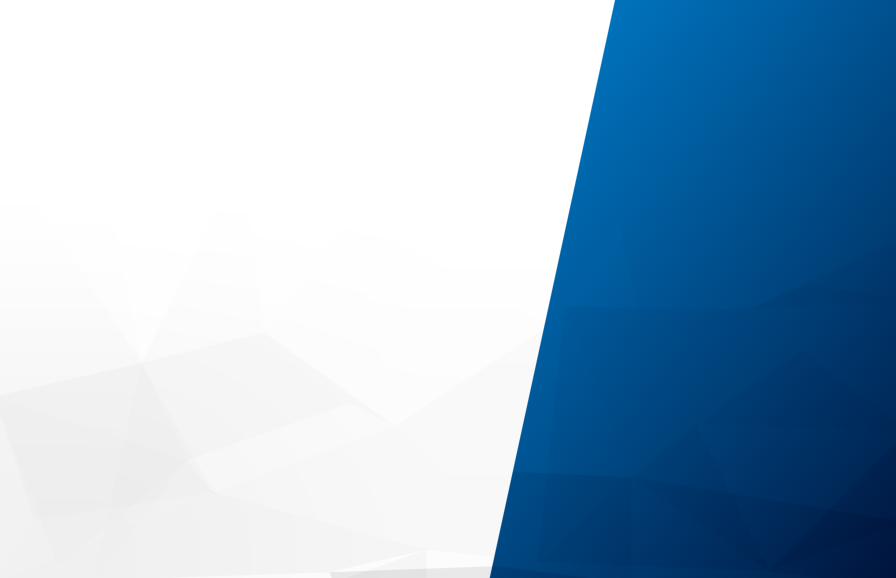
Write a Shadertoy shader that draws this background.

```glsl
const float ASPECT = 1.5515;

// Signed distance to the line a-b, positive on its left
float sideOf(vec2 p, vec2 a, vec2 b) {
    vec2 d = normalize(b - a);
    return d.x * (p.y - a.y) - d.y * (p.x - a.x);
}

// Smooth coverage of a triangle with counter-clockwise corners
float facet(vec2 p, vec2 a, vec2 b, vec2 c, float soft) {
    float d = min(sideOf(p, a, b), min(sideOf(p, b, c), sideOf(p, c, a)));
    return smoothstep(-soft, soft, d);
}

// Coverage of a convex quad as two triangles sharing a diagonal
float quad(vec2 p, vec2 a, vec2 b, vec2 c, vec2 d, float soft) {
    return facet(p, a, b, c, soft) + facet(p, a, c, d, soft);
}

// Pale folded paper, fading to white toward the top
vec3 paleSide(vec2 p, float soft) {
    vec2 leftRim = vec2(-0.01, 0.314);
    vec2 fold = vec2(0.245, 0.372);
    vec2 peak = vec2(0.457, 0.425);
    vec2 notch = vec2(0.370, 0.148);
    vec2 hub = vec2(0.684, 0.263);
    vec2 foot = vec2(0.927, 0.028);
    vec2 corner = vec2(-0.01, -0.01);

    float fade = 1.0 - smoothstep(0.28, 0.72, p.y);
    float leftward = 1.0 - smoothstep(0.15, 0.75, p.x);
    float shade = 0.030 * (1.0 - smoothstep(0.05, 0.72, p.y)) * mix(0.35, 1.0, leftward);

    // Faint upper folds
    float upper = 0.013 * quad(p, leftRim, fold, vec2(0.06, 0.655), vec2(-0.01, 0.75), soft);
    upper += 0.009 * quad(p, fold, peak, vec2(0.425, 0.69), vec2(0.395, 0.68), soft);
    upper -= 0.006 * facet(p, fold, vec2(0.395, 0.68), vec2(0.182, 0.69), soft);
    upper += 0.005 * facet(p, peak, hub, vec2(0.607, 0.625), soft);
    upper += 0.004 * facet(p, hub, vec2(0.951, 0.437), vec2(0.607, 0.625), soft);
    shade += upper * fade;

    // Large lower folds
    shade += 0.034 * quad(p, leftRim, vec2(0.06, 0.10), notch, fold, soft);
    shade += 0.024 * quad(p, fold, notch, hub, peak, soft);
    shade -= 0.013 * quad(p, vec2(0.324, 0.204), notch, hub, vec2(0.607, 0.302), soft);
    shade += 0.018 * quad(p, notch, vec2(0.739, 0.049), foot, hub, soft);
    shade += 0.016 * quad(p, hub, foot, vec2(1.05, 0.25), vec2(0.951, 0.437), soft);
    shade += 0.028 * quad(p, corner, vec2(0.571, 0.01), vec2(0.739, 0.049), notch, soft);
    shade += 0.026 * facet(p, corner, notch, vec2(0.06, 0.10), soft);
    shade += 0.022 * facet(p, corner, vec2(0.06, 0.10), leftRim, soft);

    // Inner creases and the dark sliver along the bottom
    shade += 0.006 * facet(p, vec2(0.16, -0.01), vec2(0.324, 0.204), fold, soft);
    shade += 0.006 * facet(p, leftRim, vec2(0.10, 0.02), vec2(0.324, 0.204), soft);
    shade += 0.025 * facet(p, vec2(0.571, -0.01), vec2(0.739, -0.01), vec2(0.739, 0.049), soft);
    shade += 0.075 * quad(p, vec2(0.58, -0.02), vec2(0.90, -0.02), vec2(0.90, 0.022), vec2(0.571, 0.010), soft);
    return vec3(1.0 - shade);
}

// One tone value spread over the blue range
vec3 blueTone(float tone) {
    return vec3(0.0, tone, 0.13 + 1.36 * tone);
}

// Diagonal blue gradient with darker folds
vec3 blueSide(vec2 p, float soft) {
    vec2 ledge = vec2(0.978, 0.470);
    vec2 bend = vec2(1.296, 0.464);
    vec2 waist = vec2(1.206, 0.265);
    vec2 joint = vec2(1.093, 0.174);
    vec2 foot = vec2(0.931, 0.028);
    vec2 tip = vec2(1.332, 0.012);
    vec2 rightLow = vec2(1.57, 0.097);
    vec2 rightMid = vec2(1.57, 0.255);
    vec2 rightHigh = vec2(1.57, 0.592);

    float tone = 0.45 - 0.27 * (p.x - 1.065) - 0.205 * (1.0 - p.y);

    // Middle folds
    tone -= 0.012 * quad(p, ledge, joint, waist, bend, soft);
    tone -= 0.010 * facet(p, ledge, foot, joint, soft);
    tone -= 0.010 * quad(p, waist, rightMid, rightHigh, bend, soft);
    tone -= 0.008 * facet(p, bend, vec2(1.57, 0.48), vec2(1.397, 0.508), soft);
    tone -= 0.008 * facet(p, waist, rightMid, vec2(1.387, 0.393), soft);
    tone += 0.006 * facet(p, ledge, vec2(1.103, 0.466), vec2(1.073, 0.615), soft);

    // Lower folds
    tone -= 0.012 * quad(p, joint, tip, rightMid, waist, soft);
    tone -= 0.028 * quad(p, vec2(0.84, 0.186), vec2(0.84, -0.02), vec2(1.093, -0.02), joint, soft);
    tone -= 0.016 * quad(p, vec2(1.093, -0.02), vec2(1.57, -0.02), rightLow, joint, soft);
    tone -= 0.014 * facet(p, joint, foot, tip, soft);
    tone -= 0.010 * facet(p, waist, joint, tip, soft);
    tone -= 0.028 * facet(p, tip, rightLow, rightMid, soft);
    tone -= 0.018 * facet(p, tip, vec2(1.57, -0.02), rightLow, soft);
    tone -= 0.030 * facet(p, vec2(0.84, -0.01), vec2(1.10, -0.01), vec2(0.85, 0.022), soft);
    return blueTone(max(tone, 0.07));
}

void mainImage(out vec4 fragColor, in vec2 fragCoord) {
    vec2 p = fragCoord / iResolution.xy * vec2(ASPECT, 1.0);
    float soft = 0.8 / iResolution.y;

    // Slanted boundary between the two sides
    float boundary = sideOf(p, vec2(1.065, 1.0), vec2(0.848, 0.0));
    float blueMask = smoothstep(-soft, soft, boundary);
    vec3 color = mix(paleSide(p, soft), blueSide(p, soft), blueMask);
    fragColor = vec4(color, 1.0);
}
```
